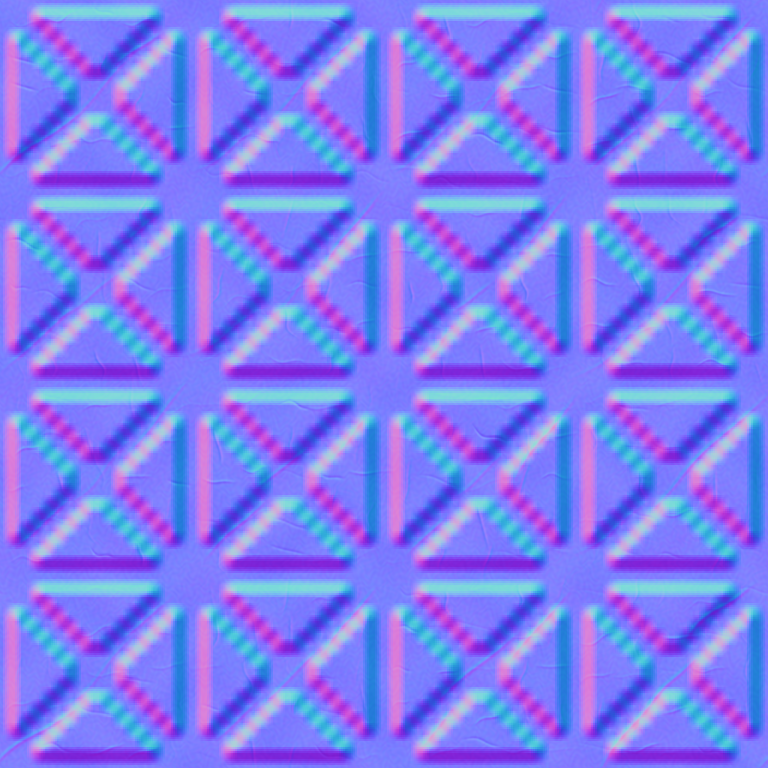
This texture map is drawn by a three.js fragment shader. Its source:

```glsl
// Tiling normal map: square panels of four sunken triangles between crossed straps, with creased wear.
varying vec2 vUv;

const float TAU = 6.2831853;
const float REPEATS = 4.0;         // panels across and down
const float TEXELS = 16.0;         // coarse height steps per panel
const float STRAP_REACH = 1.5;     // half width of the diagonal straps, in height steps
const float RELIEF = 1.0;          // slope of a full height step
const float SOFTNESS = 0.14;       // spacing of the blur taps, in height steps
const float WRINKLE_GRID = 20.0;   // short wrinkles across the canvas
const float WRINKLE_WIDTH = 0.0021;
const float WRINKLE_SLOPE = 0.24;
const float FOLD_WIDTH = 0.0028;   // long folds along the rising straps
const float FOLD_SLOPE = 0.36;
const float GRAIN_SLOPE = 0.022;
const float SWELL_SLOPE = 0.035;
const vec2 FLAT_TINT = vec2(-0.015, -0.02);

vec2 hash2(vec2 p) {
  return fract(sin(vec2(dot(p, vec2(127.1, 311.7)), dot(p, vec2(269.5, 183.3)))) * 4375.85);
}

// 1 on the frame and the crossed straps, 0 in the triangles
float raised(vec2 texel) {
  vec2 c = mod(texel, TEXELS);
  float last = TEXELS - 1.0;
  vec2 toEdge = min(c, last - c);
  float frame = 1.0 - step(0.5, min(toEdge.x, toEdge.y));
  float toStrap = min(abs(c.x - c.y), abs(c.x + c.y - last));
  return max(frame, 1.0 - step(STRAP_REACH, toStrap));
}

// Gradient (xy) and height (z) of the bilinear step relief
vec3 stepRelief(vec2 q) {
  vec2 i = floor(q), f = q - i;
  float a = raised(i), b = raised(i + vec2(1.0, 0.0));
  float c = raised(i + vec2(0.0, 1.0)), d = raised(i + 1.0);
  return vec3(mix(b - a, d - c, f.y), mix(c - a, d - b, f.x),
              mix(mix(a, b, f.x), mix(c, d, f.x), f.y));
}

vec3 softRelief(vec2 q) {
  vec3 sum = vec3(0.0);
  for (int y = 0; y < 4; y++)
    for (int x = 0; x < 4; x++)
      sum += stepRelief(q + (vec2(float(x), float(y)) - 1.5) * SOFTNESS);
  return sum / 16.0;
}

// Slope of one curved ridge, tapered at its ends
vec2 ridge(vec2 d, float angle, float reach, float width, float bend) {
  vec2 along = vec2(cos(angle), sin(angle)), across = vec2(-along.y, along.x);
  float s = dot(d, along) / reach;
  float t = (dot(d, across) + bend * reach * (s * s + 0.3 * sin(s * 5.0))) / width;
  return across * t * exp(0.5 - t * t) * 1.414 * smoothstep(1.0, 0.3, abs(s));
}

// Short wrinkles, mostly level or upright, one per wrapped grid cell
vec2 wrinkles(vec2 p) {
  vec2 g = p * WRINKLE_GRID, id = floor(g), sum = vec2(0.0);
  for (int y = -1; y <= 1; y++)
    for (int x = -1; x <= 1; x++) {
      vec2 cell = id + vec2(float(x), float(y));
      vec2 key = mod(cell, WRINKLE_GRID);
      vec2 place = hash2(key), kind = hash2(key + 37.0), look = hash2(key + 71.0);
      float angle = step(0.62, kind.x) * TAU / 4.0 + (kind.y - 0.5) * 0.7;
      vec2 d = g - cell - 0.25 - 0.5 * place;
      sum += ridge(d, angle, 0.35 + 0.4 * look.x, WRINKLE_WIDTH * WRINKLE_GRID,
                   (look.y - 0.5) * 0.6) * (0.2 + 0.8 * place.x) * sign(kind.y - 0.35);
    }
  return sum;
}

// Long folds that differ from panel to panel
vec2 folds(vec2 p) {
  vec2 g = p * REPEATS, id = floor(g), sum = vec2(0.0);
  for (int y = -1; y <= 1; y++)
    for (int x = -1; x <= 1; x++)
      for (int n = 0; n < 3; n++) {
        vec2 cell = id + vec2(float(x), float(y));
        vec2 key = mod(cell, REPEATS) + float(n) * 13.0;
        vec2 shift = hash2(key) - 0.5, look = hash2(key + 53.0);
        vec2 center = vec2(0.5) + shift * 0.12 + (float(n) - 1.0) * 0.27;
        sum += ridge(g - cell - center, 0.76 + shift.x * 0.35, 0.16 + 0.24 * look.x,
                     FOLD_WIDTH * REPEATS, (look.y - 0.5) * 0.22) * (0.35 + 0.65 * look.y);
      }
  return sum;
}

// Layered sines at whole frequencies, so the surface wraps
vec2 swell(vec2 p) {
  vec2 w = p * TAU;
  return vec2(sin(w.x * 7.0 + 2.0 * sin(w.y * 5.0)), sin(w.y * 9.0 + 2.0 * sin(w.x * 6.0 + 1.0)));
}

vec2 grain(vec2 p) {
  vec2 w = p * TAU, bent = 2.5 * sin(w.yx * 23.0 + 2.0 * sin(w * 17.0));
  return sin(w * 83.0 + bent + 2.0 * sin(w.yx * 61.0)) + 0.6 * sin(w.yx * 109.0 - bent.yx);
}

void main() {
  vec3 relief = softRelief(vUv * REPEATS * TEXELS - 0.5);
  vec2 slope = vec2(-relief.x, relief.y) * RELIEF + FLAT_TINT;

  // Wear: wrinkles gather in the triangles, folds run over the straps
  slope += wrinkles(vUv) * WRINKLE_SLOPE * mix(1.0, 0.35, relief.z);
  slope += folds(vUv) * FOLD_SLOPE;
  slope += swell(vUv) * SWELL_SLOPE + grain(vUv) * GRAIN_SLOPE;

  vec3 normal = normalize(vec3(slope, 1.0));
  gl_FragColor = vec4(normal * 0.5 + 0.5, 1.0);
}
```
